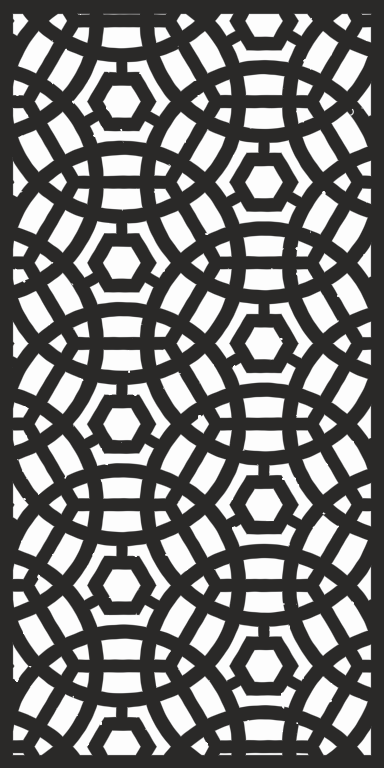
Reproduce this pattern procedurally as a WebGL 1 fragment shader.

```glsl
precision highp float;
// Pierced screen: interlaced rings on a triangular lattice, with cell borders as
// bars and a hexagon on three spokes at each centre. Every dark part is a signed
// distance; their union is cut from a white ground inside a plain frame.

uniform vec2 u_resolution;

vec2 direction(float angle) {
  return vec2(cos(angle), sin(angle));
}

vec2 hashGradient(vec2 cell) {
  float h = fract(sin(dot(cell, vec2(127.1, 311.7))) * 4375.85);
  return direction(6.2832 * h);
}

float gradientNoise(vec2 p) {
  vec2 i = floor(p);
  vec2 f = fract(p);
  vec2 w = f * f * f * (f * (f * 6.0 - 15.0) + 10.0);
  vec2 e = vec2(0.0, 1.0);
  float low = mix(dot(hashGradient(i), f),
                  dot(hashGradient(i + e.yx), f - e.yx), w.x);
  float high = mix(dot(hashGradient(i + e.xy), f - e.xy),
                   dot(hashGradient(i + e.yy), f - e.yy), w.x);
  return mix(low, high, w.y);
}

// Offset from the nearest lattice centre; neighbouring centres are 1 apart.
vec2 nearestCentre(vec2 p) {
  vec2 period = vec2(1.73205, 1.0);
  vec2 a = mod(p + 0.5 * period, period) - 0.5 * period;
  vec2 b = mod(p, period) - 0.5 * period;
  return dot(a, a) < dot(b, b) ? a : b;
}

float ring(vec2 p) {
  return abs(length(p) - 0.713) - 0.044;
}

// Signed distance to the dark lattice, negative inside it.
float screenDistance(vec2 p) {
  vec2 c = nearestCentre(p);
  float d = ring(c);
  float apothem = 0.0;
  for (int k = 0; k < 6; k++) {
    vec2 toNeighbour = direction(radians(30.0 + 60.0 * float(k)));
    float along = dot(c, toNeighbour);
    float across = abs(c.x * toNeighbour.y - c.y * toNeighbour.x);
    apothem = max(apothem, along);
    d = min(d, ring(c - toNeighbour));
    // Spokes on alternate sides of the hexagon.
    if (mod(float(k), 2.0) > 0.5) {
      d = min(d, max(across - 0.034, abs(along - 0.2) - 0.06));
    }
  }
  float hexagon = abs(apothem - 0.141) - 0.042;
  float bar = 0.5 - apothem - 0.04;
  return min(d, min(hexagon, bar));
}

void main() {
  // Canvas units: width 1, height 2.
  vec2 p = gl_FragCoord.xy / u_resolution * vec2(1.0, 2.0);
  float pixel = 1.0 / u_resolution.x;

  // The lattice is slightly wider than regular.
  vec2 q = (p - vec2(0.6875, 1.1055)) / (0.42 * vec2(1.018, 1.0));
  float d = screenDistance(q) * 0.42;

  // Slightly uneven cutting, with rare small nicks.
  d += 0.0012 * gradientNoise(p * 38.0);
  d += 0.006 * smoothstep(0.42, 0.6, gradientNoise(p * 55.0 + 7.0));

  // Solid frame.
  vec2 inset = vec2(0.466, 0.965) - abs(p - vec2(0.5, 0.9987));
  d = min(d, min(inset.x, inset.y));

  // A small curled scratch near the upper right.
  vec2 s = p - vec2(0.911, 1.709);
  float scratch = max(abs(length(s) - 0.009) - 0.0014, s.y - s.x);
  d = max(d, -scratch);

  float opening = smoothstep(-0.8 * pixel, 0.8 * pixel, d);
  vec3 color = mix(vec3(0.163, 0.16, 0.158), vec3(0.993), opening);
  gl_FragColor = vec4(color, 1.0);
}
```
